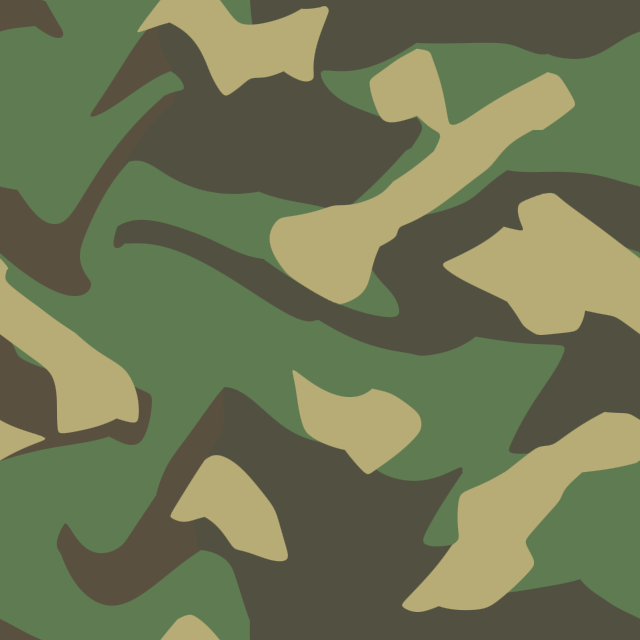
Give the GLSL for this pattern, as a Shadertoy shader.

```glsl
// Woodland camouflage: tan and green angular patches over dark olive and brown.

const float PI = 3.14159265;

vec2 hash22(vec2 p) {
    vec2 q = vec2(dot(p, vec2(127.1, 311.7)), dot(p, vec2(269.5, 183.3)));
    return fract(sin(q) * 43758.545);
}

// Alternating shears bend the plane while keeping areas; the folds add horns.
vec2 bend(vec2 p) {
    for (float k = 1.0; k < 4.0; k++) {
        p.x += 0.065 / k * sin(2.0 * PI * k * p.y + 1.9 * k);
        p.y += 0.038 / k * sin(2.0 * PI * (k + 1.0) * p.x + 2.7 * k);
    }
    p.y += 0.030 * abs(sin(5.0 * PI * p.x));
    p.x += 0.035 * abs(sin(4.0 * PI * p.y + 0.6));
    return p;
}

// Soft cellular noise: positive where filled sites outweigh the empty ones.
// A quadratic permutation ranks the sites, so the filled share is exact.
float patches(vec2 p, vec2 grid, float filledSites) {
    p *= grid;
    vec2 base = floor(p);
    float filled = 1e-30, empty = 1e-30;
    for (int j = -2; j <= 2; j++)
    for (int i = -2; i <= 2; i++) {
        vec2 cell = base + vec2(i, j);
        vec2 id = mod(cell, grid);
        vec2 d = (cell + hash22(id + grid) - p) * vec2(1.0, 1.2);
        float weight = exp(-14.0 * dot(d, d));
        float n = id.y + grid.y * id.x;
        float rank = mod(n * (13.0 + 10.0 * n), grid.x * grid.y);
        if (rank < filledSites - 0.5) filled += weight;
        else empty += weight;
    }
    return log(filled / empty);
}

// Antialiased coverage of the region where the field is positive.
float coverage(float field) {
    return clamp(0.5 + field / max(fwidth(field), 1e-5), 0.0, 1.0);
}

void mainImage(out vec4 fragColor, in vec2 fragCoord) {
    vec2 uv = fragCoord / iResolution.y;
    vec2 p = bend(uv + vec2(0.32, 0.17));

    const vec3 olive = vec3(0.322, 0.316, 0.253);
    const vec3 brown = vec3(0.350, 0.315, 0.250);
    const vec3 green = vec3(0.372, 0.482, 0.318);
    const vec3 tan_ = vec3(0.720, 0.675, 0.463);

    // Ground, then the broad green bands, then the smaller tan patches.
    vec3 color = mix(olive, brown, coverage(0.62 - p.x));
    color = mix(color, green, coverage(patches(p, vec2(4.0, 8.0), 15.0)));
    color = mix(color, tan_, coverage(patches(p, vec2(8.0, 8.0), 15.0)));

    fragColor = vec4(color, 1.0);
}
```
